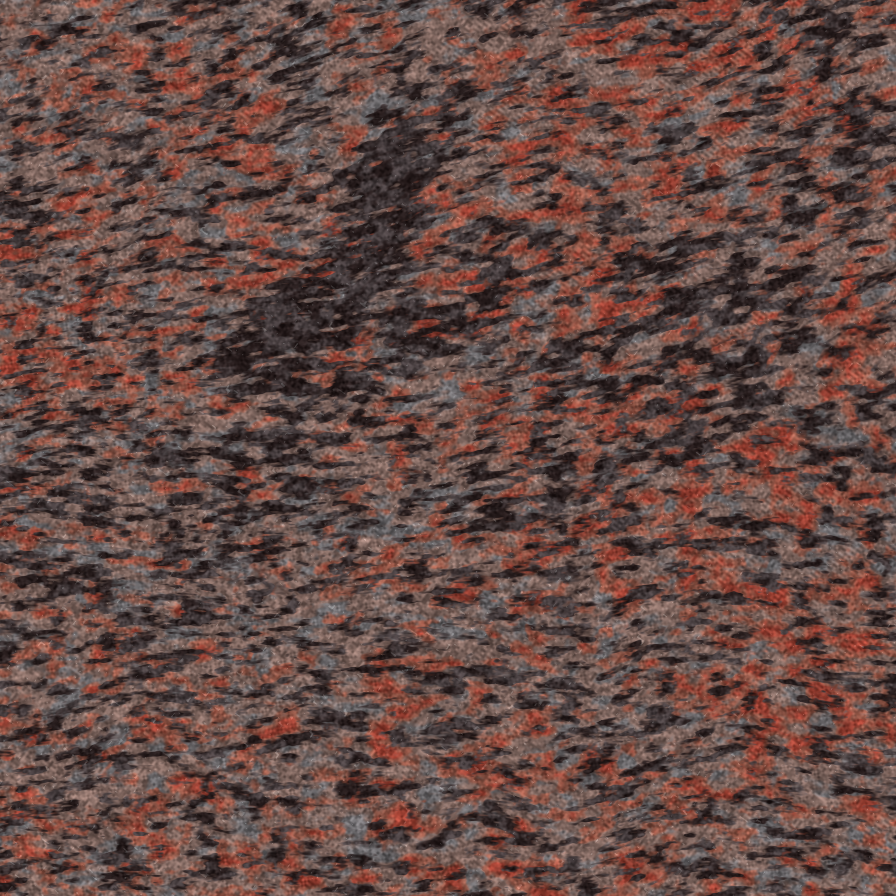
Reproduce this texture procedurally as a WebGL 1 fragment shader.

```glsl
precision highp float;
// Polished red and black granite with streaked grains and dark folded bands.
uniform vec2 u_resolution;

float hash(vec2 p) {
  return fract(sin(dot(p, vec2(127.1, 311.7))) * 43758.5);
}

float noise(vec2 p) {
  vec2 i = floor(p), f = fract(p);
  f = f * f * (3.0 - 2.0 * f);
  return mix(mix(hash(i), hash(i + vec2(1.0, 0.0)), f.x),
             mix(hash(i + vec2(0.0, 1.0)), hash(i + 1.0), f.x), f.y);
}

float fbm(vec2 p) {
  float sum = 0.0, amp = 0.5;
  for (int i = 0; i < 3; i++) {
    sum += amp * noise(p);
    p = mat2(1.98, 0.16, -0.16, 1.98) * p + 17.3;
    amp *= 0.5;
  }
  return sum / 0.875;
}

// Distance to a segment whose middle bows downward to the right.
float bentBand(vec2 p, vec2 a, vec2 b, float bow) {
  vec2 axis = b - a;
  float t = clamp(dot(p - a, axis) / dot(axis, axis), 0.0, 1.0);
  vec2 side = normalize(vec2(axis.y, -axis.x));
  return length(p - a - axis * t - side * bow * 4.0 * t * (1.0 - t));
}

void main() {
  vec2 p = gl_FragCoord.xy / min(u_resolution.x, u_resolution.y);

  // Flow: level grains below, climbing to the right above
  vec2 warp = vec2(fbm(p * 5.0), fbm(p * 5.0 + 31.0)) - 0.5;
  float slope = 0.04 + 0.16 * smoothstep(0.3, 0.85, p.y);
  vec2 q = p + 0.035 * warp;
  q.y -= slope * (p.x - 0.5);

  // Broad dark bands and loose dark patches
  vec2 w = p + 0.07 * warp + 0.025 * (fbm(p * 32.0) - 0.5);
  float lens = 1.0 - smoothstep(0.03, 0.065,
      bentBand(w, vec2(0.31, 0.62), vec2(0.46, 0.83), 0.02));
  float tail = 1.0 - smoothstep(0.008, 0.026,
      bentBand(w, vec2(0.35, 0.56), vec2(0.55, 0.71), 0.015));
  vec2 along = mat2(0.82, -0.57, 0.57, 0.82) * w;
  float patches = smoothstep(0.56, 0.76, fbm(along * vec2(4.0, 8.0) + 5.0));
  float band = max(max(lens, 0.8 * tail), 0.4 * patches);

  // Fine crystal grain, turned off the pixel axes
  vec2 g = mat2(0.8, 0.6, -0.6, 0.8) * p;
  float fine = noise(g * 350.0 + 3.0) - 0.5;
  float grit = noise(g * 190.0 + 8.0) - 0.5;

  // Pale ground with blue-grey, salmon and red grains
  float grey = fbm(q * vec2(46.0, 72.0) + 60.0) + 0.12 * grit;
  float region = fbm(p * 4.5 + 12.0) - 0.5;
  float warm = fbm(q * vec2(40.0, 66.0) + 9.0) + 0.3 * region + 0.14 * grit;
  vec3 color = mix(vec3(0.51, 0.41, 0.38), vec3(0.42, 0.41, 0.42),
                   smoothstep(0.46, 0.72, grey));
  color = mix(color, vec3(0.57, 0.34, 0.28), smoothstep(0.46, 0.63, warm));
  color = mix(color, vec3(0.58, 0.24, 0.19), smoothstep(0.62, 0.82, warm));

  // Soft shadowing between the grains
  float shade = fbm(q * vec2(62.0, 120.0) + 75.0);
  color *= 0.76 + 0.42 * shade;

  // Thin dark flecks, merging inside the bands
  float fleck = fbm(q * vec2(52.0, 135.0) + 40.0) + 0.28 * band
      + 0.16 * grit + 0.1 * fine - 0.2 * max(warm - 0.55, 0.0);
  vec3 dark = mix(vec3(0.14, 0.1, 0.1), vec3(0.27, 0.235, 0.24),
                  smoothstep(0.35, 0.7, shade + 0.2 * grit));
  color = mix(color, dark, smoothstep(0.48, 0.69, fleck));

  // Grain contrast and scattered bright crystals
  color *= 1.0 + 0.4 * fine + 0.25 * grit;
  color += 0.07 * fine;
  float glint = smoothstep(0.88, 0.98, noise(g * 240.0 + 90.0));
  color += glint * vec3(0.12, 0.13, 0.13);

  gl_FragColor = vec4(clamp(color, 0.0, 1.0), 1.0);
}
```
